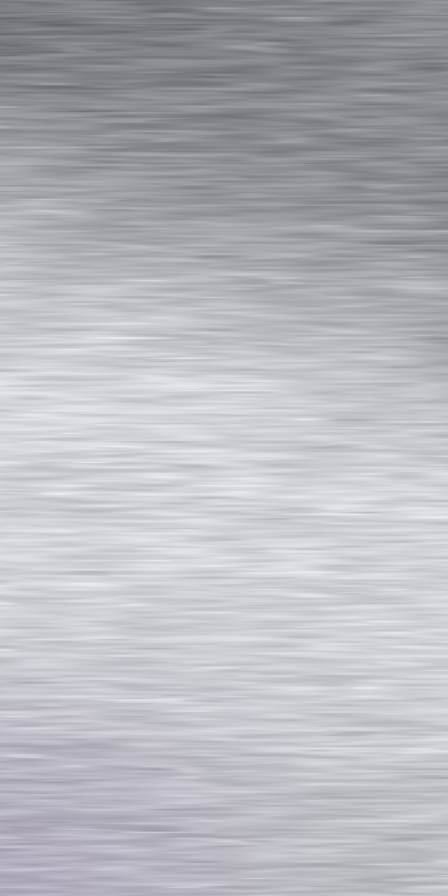
A Shadertoy shader for this texture:

```glsl
float hash(vec2 cell) {
    uvec2 q = uvec2(ivec2(cell) + 4096) * uvec2(1597334673u, 3812015801u);
    uint n = (q.x ^ q.y) * 1597334673u;
    n = (n ^ (n >> 15u)) * 2246822519u;
    return float((n ^ (n >> 13u)) >> 8u) / 16777216.0;
}

// One row of streaks, shifted so that their ends do not line up
float streakRow(float x, float row) {
    x += 9.0 * hash(vec2(row, 71.0));
    float cell = floor(x);
    return mix(hash(vec2(cell, row)), hash(vec2(cell + 1.0, row)),
               smoothstep(0.0, 1.0, x - cell));
}

float streaks(vec2 p) {
    float row = floor(p.y);
    return mix(streakRow(p.x, row), streakRow(p.x, row + 1.0),
               smoothstep(0.0, 1.0, p.y - row)) - 0.5;
}

float softNoise(vec2 p) {
    vec2 cell = floor(p), f = smoothstep(0.0, 1.0, p - cell);
    return mix(mix(hash(cell), hash(cell + vec2(1, 0)), f.x),
               mix(hash(cell + vec2(0, 1)), hash(cell + vec2(1, 1)), f.x), f.y) - 0.5;
}

void mainImage(out vec4 fragColor, in vec2 fragCoord) {
    vec2 uv = fragCoord / iResolution.xy;

    // Broad reflection: dark top, tilted bright band, dimmer foot
    float cloud = softNoise(uv * vec2(2.5, 8.0) + 5.0);
    float height = uv.y + 0.15 * (uv.x - 0.5) + 0.04 * cloud;
    float light = 0.835 - 0.29 * smoothstep(0.5, 0.89, height);
    light -= 0.07 * smoothstep(0.86, 1.0, uv.y) * (1.0 - uv.x);
    light += 0.02 * smoothstep(0.9, 1.0, uv.y) * uv.x;
    light -= mix(0.14, 0.07, uv.x) * (1.0 - smoothstep(0.0, 0.38, uv.y));

    // Brushed grain: faint bands under short, crisp hairlines
    float grain = 0.03 * streaks(uv * vec2(2.5, 60.0));
    for (int i = 0; i < 4; i++) {
        float k = float(i);
        vec2 scale = vec2(5.0 + 2.0 * k, 140.0 + 85.0 * k);
        grain += (0.045 + 0.012 * k) * streaks(uv * scale + 37.0 * (k + 1.0));
    }

    // Sparse bright and dark scratches
    float bright = smoothstep(0.28, 0.48, streaks(uv * vec2(7.0, 310.0) + 211.0));
    float dark = smoothstep(0.28, 0.48, streaks(uv * vec2(6.0, 290.0) + 463.0));
    light += grain + 0.06 * bright - 0.05 * dark;

    // Cool steel tint with a violet lower left corner
    vec3 color = light + vec3(-0.006, -0.003, 0.022);
    float violet = (1.0 - smoothstep(0.0, 0.3, uv.y)) * (1.0 - smoothstep(0.0, 0.8, uv.x));
    color += violet * vec3(0.0, -0.022, 0.022);
    fragColor = vec4(clamp(color, 0.0, 1.0), 1.0);
}
```
